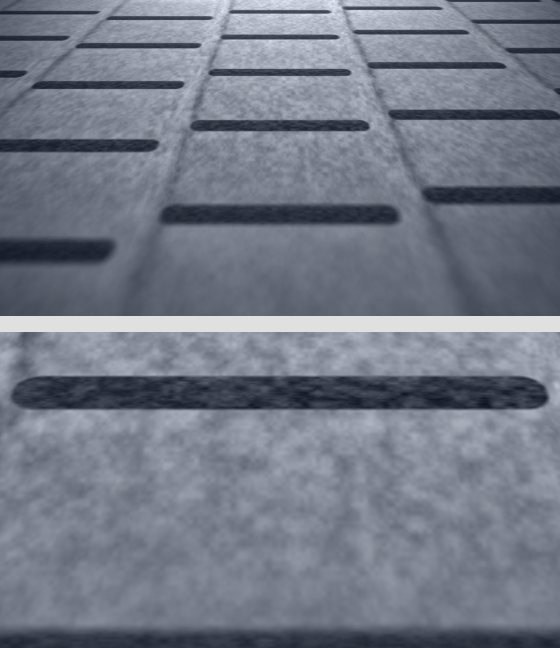
Top, the full canvas; bottom, a detail of the centre.
Give the GLSL for this pattern, as a Shadertoy shader.

```glsl
// Rows of bevelled stone blocks receding under a low camera with soft focus.
// Each pixel is projected to the ground plane, folded into a column and a row,
// then shaded as block top, side slope, dark front face or groove floor.

const float HORIZON = 0.44;       // height of the vanishing line above the top edge
const float ROW_SCALE = 3.33;     // rows of depth at unit distance below it
const float COLUMN_PITCH = 0.765;
const float ROW_PHASE = 0.105;
const float FRONT_HALF = 0.083;   // half depth of the dark front face, in rows
const float BLOCK_HALF = 0.44;    // half width of a block, in columns

float hash(vec2 p) {
    return fract(sin(dot(p, vec2(127.1, 311.7))) * 43758.5453);
}

float noise(vec2 p) {
    vec2 i = floor(p), f = fract(p);
    f = f * f * (3.0 - 2.0 * f);
    return mix(mix(hash(i), hash(i + vec2(1, 0)), f.x),
               mix(hash(i + vec2(0, 1)), hash(i + vec2(1, 1)), f.x), f.y);
}

// Signed layered noise, faded as its cells shrink below a pixel
float grain(vec2 p, vec2 footprint) {
    float sum = 0.0, amp = 0.6;
    for (int i = 0; i < 3; i++) {
        float fade = 1.0 / (1.0 + dot(footprint, footprint));
        sum += amp * fade * (noise(p) - 0.5);
        p = p * 1.9 + 17.3;
        footprint *= 1.9;
        amp *= 0.65;
    }
    return sum;
}

float roundBox(vec2 p, vec2 halfSize, float radius) {
    vec2 q = abs(p) - halfSize + radius;
    return length(max(q, 0.0)) + min(max(q.x, q.y), 0.0) - radius;
}

// How far each column of blocks is slid along the depth
float columnShift(float column) {
    float shifts[5] = float[5](-0.04, -0.28, 0.0, 0.17, -0.43);
    return shifts[int(clamp(column + 2.0, 0.0, 4.0))];
}

// Bright glow at the top centre, falling off to the near edge and the sides
float lighting(float side, float down) {
    float s = side * side;
    float light = mix(0.66, 0.42, pow(down, 1.2));
    light += 0.2 * exp(-8.0 * down - 3.0 * s);
    return light * (1.0 - 0.27 * s) * (1.0 - 0.3 * s * s * exp(-6.0 * down));
}

// Brightness of a point of the paving, relative to the light
float paving(vec2 ground, vec2 footprint, float blur) {
    float column = floor(ground.x + 0.5);
    float x = ground.x - column;
    float depth = ground.y + ROW_PHASE - columnShift(column);
    float row = floor(depth);
    float along = depth - row;
    float joint = fract(along - FRONT_HALF + 0.5) - 0.5;
    vec2 soft = 0.7 * footprint + blur * vec2(0.6, 1.0);

    // Stone texture: fine where sharp, broad where out of focus
    float sharp = 1.0 - smoothstep(0.004, 0.04, blur);
    vec2 fine = vec2(42.0, 17.0), broad = vec2(13.0, 6.0);
    float stone = 0.42 * mix(0.2, 1.0, sharp) * grain(ground * fine, footprint * fine)
                + 0.16 * grain(ground * broad, footprint * broad);

    // Side slopes, drawn in slightly at the block corners
    float corner = 1.0 - smoothstep(0.02, 0.17, abs(joint));
    float edge = BLOCK_HALF - 0.02 * corner;
    float reach = abs(x);
    float slope = smoothstep(edge - 0.055 - soft.x, edge + soft.x, reach);
    float creaseWidth = 0.017 + soft.x;
    float crease = exp(-pow((reach - edge) / creaseWidth, 2.0));
    float flank = slope * (1.0 - smoothstep(edge, 0.49, reach));

    // Block top, with a lit back edge and a little variety
    float top = 0.98 + 0.08 * (hash(vec2(column, row)) - 0.5);
    top += 0.07 * smoothstep(0.72, 1.0, along);

    // Groove floor with lengthwise scuffs
    float scuffs = grain(ground * vec2(50.0, 6.0), footprint * vec2(50.0, 6.0));
    float groove = 1.03 + 0.3 * sharp * scuffs;

    float tone = mix(top, groove, slope) + stone;
    tone += flank * (x > 0.0 ? 0.09 : -0.08);
    tone -= crease * (x > 0.0 ? 0.12 : 0.24) * (0.017 / creaseWidth * 0.6 + 0.4);

    // Dark front face with rounded ends, seen above the nearer block
    vec2 stretch = vec2(1.6, 1.0);
    float face = roundBox(vec2(x, joint) * stretch, vec2(BLOCK_HALF, FRONT_HALF) * stretch, 0.07);
    float faceSoft = max(soft.y, 0.008);
    float faceMask = 1.0 - smoothstep(-faceSoft, faceSoft, face);
    vec2 pits = vec2(48.0, 38.0);
    float faceTone = 0.35 + 0.07 * smoothstep(-0.02, FRONT_HALF, joint)
                   + 0.5 * mix(0.3, 1.0, sharp) * grain(ground * pits, footprint * pits);
    return mix(tone, faceTone, faceMask);
}

void mainImage(out vec4 fragColor, in vec2 fragCoord) {
    vec2 uv = fragCoord / iResolution.y;
    float halfWidth = 0.5 * iResolution.x / iResolution.y;
    float side = uv.x - halfWidth;
    float down = 1.0 - uv.y;

    // Ground plane: x in columns, y in rows of depth
    float drop = down + HORIZON;
    vec2 ground = vec2(side / (drop * COLUMN_PITCH), ROW_SCALE / drop);
    float blur = 0.004 + 0.042 * smoothstep(0.3, 1.0, down);

    float value = lighting(side / halfWidth, down) * paving(ground, fwidth(ground), blur);
    vec3 coolTint = vec3(-0.02, 0.0, 0.052);
    fragColor = vec4(clamp(value + coolTint, 0.0, 1.0), 1.0);
}
```
